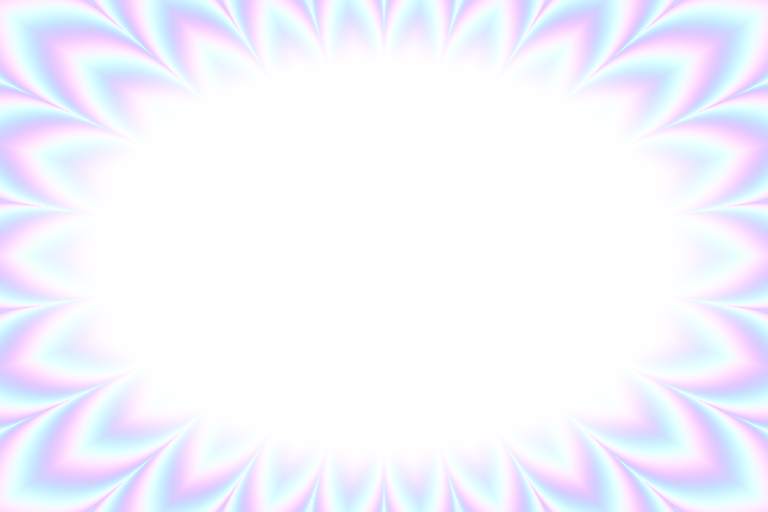
A Shadertoy shader for this background:

```glsl
// Pastel iridescent petals radiating around a soft white oval.

const float TAU = 6.2831853;
const float PETALS = 22.0;
const float BAND_PERIOD = 0.164;   // radial width of one colour cycle
const float LAVENDER_RADIUS = 0.635;
const float PETAL_REACH = 0.264;   // how far bands are drawn in at the seams
const float TINT = 0.21;

// 0 on the seam between two petals, 1 on a petal's axis.
float seamDistance(vec2 p, float count) {
    float sector = fract(atan(p.y, p.x) * count / TAU + 0.5) - 0.5;
    return 1.0 - 2.0 * abs(sector);
}

// Colour phase whose contours form chevrons pointing outward.
float petalPhase(vec2 p, float seam) {
    float bend = PETAL_REACH * (1.0 - pow(max(seam, 0.0), 0.35));
    return (length(p) + bend - LAVENDER_RADIUS) / BAND_PERIOD + 0.125;
}

// Cycle of pink, lavender, cyan and white; contrast flattens it to its mean.
vec3 pastel(float phase, float contrast, float strength) {
    vec2 wave = 0.5 + 0.5 * contrast * cos(TAU * (phase - vec2(0.25, 0.0)));
    return vec3(1.0 - strength * wave, 1.0);
}

// White in the middle, full colour towards the canvas rim.
float ovalFade(vec2 rim) {
    return smoothstep(0.72, 1.06, length(rim));
}

void mainImage(out vec4 fragColor, in vec2 fragCoord) {
    vec2 centred = fragCoord - 0.5 * iResolution.xy;
    vec2 p = centred / iResolution.y;
    vec2 rim = 2.0 * centred / iResolution.xy;

    float phase = petalPhase(p, seamDistance(p, PETALS));

    // Soften bands that become finer than the sampling grid.
    float contrast = 1.0 - smoothstep(0.3, 1.0, fwidth(phase));

    fragColor = vec4(pastel(phase, contrast, TINT * ovalFade(rim)), 1.0);
}
```
